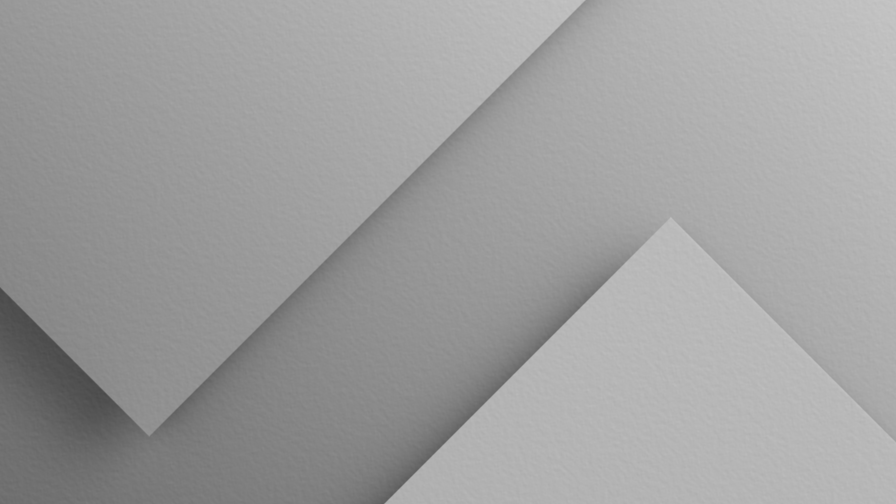
Write a Shadertoy shader that draws this background.

```glsl
// Positions are in units of canvas height
const vec2 UPPER_TIP = vec2(0.296, 0.134);
const vec2 LOWER_TIP = vec2(1.331, 0.569);

// Shade planes: base, gain across, gain upward
const vec3 BASE_SHADE = vec3(0.435, 0.21, 0.12);
const vec3 UPPER_SHADE = vec3(0.465, 0.24, 0.13);
const vec3 LOWER_SHADE = vec3(0.665, 0.05, 0.05);
const float TIP_GLOW = 0.045;

// Shadows: strength, width
const vec2 DEEP_SHADOW = vec2(0.36, 0.13);
const vec2 UPPER_SHADOW = vec2(0.20, 0.038);
const vec2 LOWER_SHADOW = vec2(0.30, 0.045);
const vec2 CONTACT_SHADOW = vec2(0.05, 0.012);

const float RIM_LIGHT = 0.04;
const float RIM_WIDTH = 0.003;
const float GRAIN_SCALE = 125.0;
const float GRAIN_DEPTH = 0.045;
const vec2 GRAIN_LIGHT = vec2(0.0022, 0.0030);

float hash(vec2 cell) {
    vec3 h = fract(vec3(cell.xyx) * 0.1031);
    h += dot(h, h.yzx + 33.33);
    return fract((h.x + h.y) * h.z);
}

float noise(vec2 p) {
    vec2 cell = floor(p);
    vec2 f = fract(p);
    f = f * f * (3.0 - 2.0 * f);
    float low = mix(hash(cell), hash(cell + vec2(1, 0)), f.x);
    float high = mix(hash(cell + vec2(0, 1)), hash(cell + vec2(1, 1)), f.x);
    return mix(low, high, f.y);
}

float paperHeight(vec2 p) {
    float height = 0.0;
    float weight = 0.5;
    p *= GRAIN_SCALE;
    for (int octave = 0; octave < 3; octave++) {
        height += weight * noise(p);
        p = mat2(1.2, 1.0, -1.0, 1.2) * p + 17.3;
        weight *= 0.6;
    }
    return height;
}

// Relief lit from the upper right
float grain(vec2 p) {
    return GRAIN_DEPTH * (paperHeight(p) - paperHeight(p + GRAIN_LIGHT));
}

float shade(vec3 plane, vec2 uv) {
    return plane.x + dot(plane.yz, uv);
}

// Signed distances to the right and left edges of a square corner
vec2 cornerEdges(vec2 q, float facing) {
    return vec2(q.x + facing * q.y, -q.x + facing * q.y) * 0.70711;
}

float falloff(vec2 shadow, float d) {
    return shadow.x * exp(-max(d, 0.0) / shadow.y);
}

float fadeOut(float start, float end, float x) {
    return 1.0 - smoothstep(start, end, x);
}

void mainImage(out vec4 fragColor, in vec2 fragCoord) {
    vec2 uv = fragCoord / iResolution.xy;
    vec2 p = fragCoord / iResolution.y;
    float pixel = 1.0 / iResolution.y;
    vec2 upper = cornerEdges(p - UPPER_TIP, -1.0);
    vec2 lower = cornerEdges(p - LOWER_TIP, 1.0);

    // Base sheet and the shadows cast on it
    float grey = shade(BASE_SHADE, uv);
    float depth = max(upper.y, 0.0) / DEEP_SHADOW.y;
    grey *= 1.0 - DEEP_SHADOW.x * exp(-depth * depth) * fadeOut(-0.13, 0.04, upper.x);
    grey *= 1.0 - falloff(UPPER_SHADOW, upper.x) * fadeOut(-0.08, 0.03, upper.y)
        * mix(1.0, 0.75, uv.y);
    grey *= 1.0 - falloff(LOWER_SHADOW, lower.y) * fadeOut(-0.25, 0.02, lower.x);
    grey *= 1.0 - falloff(CONTACT_SHADOW, lower.x) * fadeOut(-0.05, 0.01, lower.y);

    // Upper sheet, lighter toward its tip
    float upperGrey = shade(UPPER_SHADE, uv)
        + TIP_GLOW * exp(-5.0 * distance(p, UPPER_TIP));
    float upperMask = fadeOut(-pixel, pixel, max(upper.x, upper.y));
    grey = mix(grey, upperGrey, upperMask);

    // Lower sheet with a bright right rim
    float lowerGrey = shade(LOWER_SHADE, uv)
        + RIM_LIGHT * exp(-abs(lower.x) / RIM_WIDTH);
    float lowerMask = fadeOut(-pixel, pixel, max(lower.x, lower.y));
    grey = mix(grey, lowerGrey, lowerMask);

    grey += grain(p);
    fragColor = vec4(vec3(grey), 1.0);
}
```
